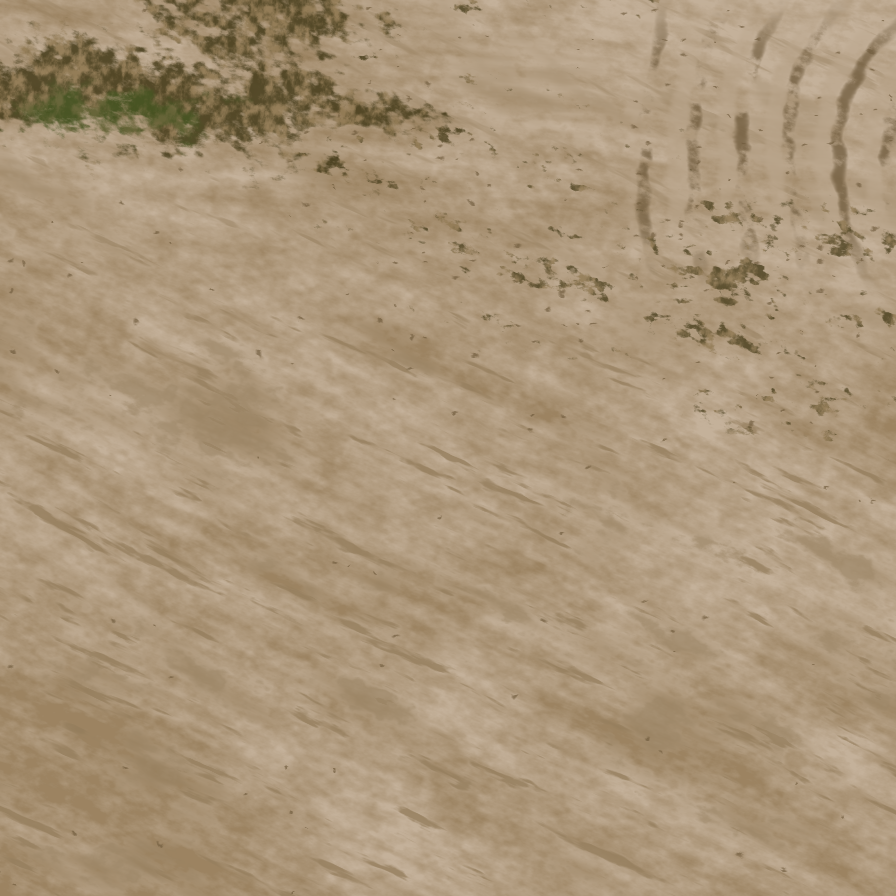
Reproduce this texture procedurally as a WebGL 1 fragment shader.

```glsl
precision highp float;
// Dry sandy ground with raked streaks, curved wheel ruts, scrub and scattered tufts.

uniform vec2 u_resolution;

// Colours
const vec3 SAND_SHADE = vec3(0.655, 0.565, 0.445);
const vec3 SAND_LIGHT = vec3(0.73, 0.65, 0.55);
const vec3 EARTH      = vec3(0.58, 0.49, 0.36);
const vec3 CREASE     = vec3(0.43, 0.35, 0.23);
const vec3 DRY_GRASS  = vec3(0.57, 0.48, 0.33);
const vec3 OLIVE      = vec3(0.29, 0.25, 0.12);
const vec3 GREEN      = vec3(0.24, 0.30, 0.10);

// Streaks: fall per unit of width, and cells along and across
const float STEEP_SLOPE   = 0.47;
const float SHALLOW_SLOPE = 0.10;
const vec2  BROAD_STREAK  = vec2(2.5, 15.0);
const vec2  THIN_STREAK   = vec2(10.0, 70.0);
const vec2  GRIT_CELLS    = vec2(95.0, 150.0);

// Contrast of each layer of sand tone
const float STREAK_GAIN = 1.7;
const float THIN_GAIN   = 1.7;
const float PATCH_GAIN  = 1.4;
const float GRAIN_GAIN  = 1.3;
const float GRIT_GAIN   = 1.3;

// Wheel ruts and specks
const vec2  RUT_CENTRE  = vec2(1.10, 0.80);
const float RUT_SPACING = 0.055;
const float RUT_REACH   = 0.40;
const float SPECK_CELLS = 60.0;

float hash(vec2 p) {
  return fract(sin(dot(p, vec2(127.1, 311.7))) * 43758.5453);
}

float noise(vec2 p) {
  vec2 i = floor(p);
  vec2 f = fract(p);
  f = f * f * (3.0 - 2.0 * f);
  return mix(mix(hash(i), hash(i + vec2(1.0, 0.0)), f.x),
             mix(hash(i + vec2(0.0, 1.0)), hash(i + vec2(1.0, 1.0)), f.x), f.y);
}

float fbm(vec2 p) {
  float sum = 0.0;
  float gain = 0.533;
  for (int i = 0; i < 4; i++) {
    sum += gain * noise(p);
    p = p * 2.03 + vec2(17.3, 9.1);
    gain *= 0.5;
  }
  return sum;
}

// Coordinates running along and across a falling direction
vec2 flow(vec2 p, float slope) {
  return vec2(p.x - slope * p.y, p.y + slope * p.x) / sqrt(1.0 + slope * slope);
}

// 1 at the centre of an ellipse, 0 on its rim, negative outside
float blob(vec2 p, vec2 centre, vec2 radius) {
  return 1.0 - length((p - centre) / radius);
}

// Sparse flat pebbles: one candidate per cell
float specks(vec2 p, float density) {
  vec2 cell = floor(p * SPECK_CELLS);
  vec2 jitter = vec2(hash(cell + 3.1), hash(cell + 8.7)) * 0.3 + 0.35;
  vec2 d = (fract(p * SPECK_CELLS) - jitter) * vec2(1.0, 1.8);
  float size = mix(0.12, 0.34, hash(cell + 5.3));
  return smoothstep(size, size * 0.2, length(d)) * step(hash(cell), density);
}

void main() {
  vec2 p = gl_FragCoord.xy / u_resolution;
  vec2 warped = p + 0.02 * (vec2(fbm(p * 5.0), fbm(p * 5.0 + 31.0)) - 0.5);
  float grain = fbm(p * vec2(38.0, 46.0));

  // Sand tone: streaks turn from steep below to shallow above
  float upper = smoothstep(0.62, 0.90, p.y + 0.15 * p.x);
  vec2 steep = flow(warped, STEEP_SLOPE);
  vec2 shallow = flow(warped, SHALLOW_SLOPE);
  float broad = mix(fbm(steep * BROAD_STREAK), fbm(shallow * BROAD_STREAK + 40.0), upper);
  float thin = mix(fbm(steep * THIN_STREAK), fbm(shallow * THIN_STREAK + 60.0), upper);
  float grit = fbm(flow(p, 0.3) * GRIT_CELLS);
  float tone = 0.53 + STREAK_GAIN * (broad - 0.5) + THIN_GAIN * (thin - 0.5)
             + PATCH_GAIN * (fbm(p * vec2(4.0, 6.0) + 12.0) - 0.5)
             + GRAIN_GAIN * (grain - 0.5) + GRIT_GAIN * (grit - 0.5) + 0.35 * (p.y - 0.45);
  vec3 color = mix(SAND_SHADE, SAND_LIGHT, clamp(tone, -0.6, 1.5));

  // Ragged brown smears and scratches along the streaks
  float ragged = 0.35 * (grain - 0.5) + 0.3 * (grit - 0.5);
  float smear = smoothstep(0.60, 0.80, fbm(steep * vec2(7.0, 19.0) + 80.0) + ragged);
  float scratch = smoothstep(0.65, 0.80, fbm(steep * vec2(13.0, 80.0) + 25.0) + 0.6 * ragged);
  color = mix(color, EARTH, max(0.6 * smear, 0.8 * scratch) * (1.0 - 0.5 * upper));

  // Curved wheel ruts: a dark broken crease beside a pale ridge
  float radius = length((p - RUT_CENTRE) * vec2(1.0, 0.8))
               + 0.025 * (fbm(p * 9.0) - 0.5) + 0.012 * (grain - 0.5);
  float phase = 6.28318 * radius / RUT_SPACING;
  float rutZone = smoothstep(RUT_REACH + 0.02, RUT_REACH - 0.02, radius)
                * smoothstep(0.66, 0.77, p.y) * smoothstep(1.02, 0.92, p.y);
  float broken = smoothstep(0.36, 0.66, fbm(p * vec2(24.0, 20.0) + 50.0) + 0.5 * (grit - 0.5));
  color = mix(color, SAND_LIGHT, 0.6 * rutZone * smoothstep(0.1, 0.9, cos(phase - 2.0)));
  color = mix(color, CREASE, 0.75 * rutZone * broken * smoothstep(0.5, 1.0, cos(phase)));

  // Specks, thicker on the upper right
  float density = mix(0.02, 0.16, smoothstep(0.45, 0.8, p.y) * smoothstep(0.2, 0.5, p.x));
  vec2 scattered = warped + 0.012 * (vec2(grain, grit) - 0.5);
  color = mix(color, CREASE, 0.65 * specks(scattered, density));

  // Speckled tufts in a falling band and along the top edge
  float band = (1.0 - abs(p.y - 0.94 + 0.32 * p.x) / 0.18) * smoothstep(0.25, 0.5, p.x);
  float zone = clamp(max(band, blob(p, vec2(0.58, 1.0), vec2(0.22, 0.07))), 0.0, 1.0);
  float blades = fbm(p * vec2(85.0, 110.0) + p.yx * vec2(40.0, 0.0));
  float tuft = fbm(flow(p, 0.2) * vec2(9.0, 30.0) + 7.0) - 0.60
             + 1.1 * (blades - 0.5) - 0.35 * (1.0 - zone);
  float tuftCover = smoothstep(0.0, 0.2, tuft) * smoothstep(0.0, 0.2, zone);
  float bladeLight = smoothstep(0.3, 0.75, fbm(p * vec2(120.0, 90.0) + 5.0));
  color = mix(color, mix(OLIVE, DRY_GRASS, bladeLight), 0.8 * tuftCover);

  // Scrub on the upper left, greener at its foot
  float scrub = max(blob(p, vec2(0.30, 1.0), vec2(0.13, 0.08)),
                    blob(flow(p, 0.08), vec2(0.08, 0.90), vec2(0.30, 0.06)));
  float cover = smoothstep(0.0, 0.55, scrub + 1.2 * (fbm(p * vec2(20.0, 32.0)) - 0.5)
                                      + 1.4 * (blades - 0.5));
  float lush = smoothstep(0.0, 0.6, blob(p, vec2(0.10, 0.868), vec2(0.15, 0.04)) + 1.5 * (grain - 0.5));
  vec3 leaf = mix(mix(OLIVE, GREEN, lush), DRY_GRASS, bladeLight * (1.0 - 0.6 * lush));
  color = mix(color, leaf, 0.9 * cover);

  gl_FragColor = vec4(color, 1.0);
}
```
